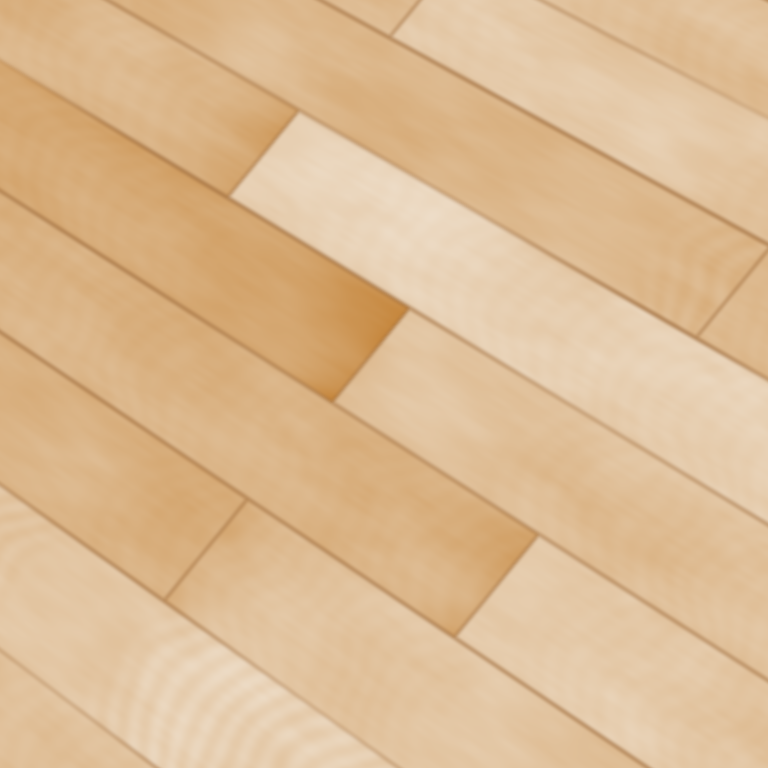
This texture is drawn by a Shadertoy shader. Its source:

```glsl
// Per row of boards: joint position, tone before it, tone after it,
// stain at the joint (positive before, negative after)
const vec4 ROWS[9] = vec4[9](
    vec4(9.0, 0.72, 0.72, 0.0), vec4(0.547, 0.60, 0.88, 0.0),
    vec4(1.267, 0.61, 0.62, 0.0), vec4(0.507, 0.58, 0.97, 0.35),
    vec4(0.862, 0.37, 0.74, 0.50), vec4(1.272, 0.55, 0.86, 0.28),
    vec4(0.855, 0.49, 0.74, -0.30), vec4(9.0, 0.80, 0.80, 0.0),
    vec4(9.0, 0.74, 0.74, 0.0));

float hash(vec2 p) {
    vec3 q = fract(p.xyx * 0.1031);
    q += dot(q, q.yzx + 33.33);
    return fract((q.x + q.y) * q.z);
}

float noise(vec2 p) {
    vec2 i = floor(p), f = fract(p);
    f = f * f * (3.0 - 2.0 * f);
    return mix(mix(hash(i), hash(i + vec2(1, 0)), f.x),
               mix(hash(i + vec2(0, 1)), hash(i + vec2(1, 1)), f.x), f.y);
}

vec3 woodColor(float tone) {
    return mix(vec3(0.79, 0.56, 0.29), vec3(0.91, 0.82, 0.71), tone);
}

vec3 floorColor(vec2 p) {
    // Perspective floor coordinates: across counts boards, along follows them
    float y = 1.0 - p.y;
    float base = (y - 0.59 * p.x) / (1.0 + 0.192 * p.x);
    float across = (base - 0.078) / (0.1613 + 0.0364 * base);
    float along = p.x + 0.82 * y;
    float boardWidth = (0.136 + 0.062 * base) * (1.0 + 0.192 * p.x);

    float row = floor(across), f = across - row;
    vec4 board = ROWS[clamp(int(row) + 4, 0, 8)];
    float past = along - board.x;
    float side = step(0.0, past);
    float seed = 17.0 * (2.0 * row + side) + 200.0;

    // Board tone with mottling and fine lengthwise grain
    float tone = mix(board.y, board.z, side);
    tone += 0.26 * (noise(vec2(along * 5.0, across * 1.6) + seed) - 0.5);
    tone += 0.12 * (noise(vec2(along * 13.0, across * 7.0) + seed) - 0.5);
    tone += 0.07 * (noise(vec2(along * 24.0, across * 26.0) + seed) - 0.5);

    // Arched growth rings, strong on every fifth row
    float warp = 7.0 * noise(vec2(along * 7.0, across * 3.0) + seed);
    float rings = sin(150.0 * along - 24.0 * (f - 0.45) * (f - 0.45) + warp);
    float ringMask = smoothstep(0.2, 0.7, noise(vec2(along * 4.0, seed)));
    tone += rings * ringMask * (mod(row, 5.0) == 3.0 ? 0.065 : 0.018);

    // Stain fading away from the joint
    float stained = board.w > 0.0 ? 1.0 - side : side;
    float patchy = mix(0.6, 1.3, noise(vec2(along * 8.0, across * 3.0)));
    tone -= abs(board.w) * stained * patchy * exp(-abs(past) / 0.085);

    // Soft light near the lower edge
    tone += 0.16 * smoothstep(0.45, 0.0, length(p - vec2(0.45, 0.0)));
    vec3 color = woodColor(tone);

    // Seams between rows, of uneven depth, and joints between board ends
    float seamDistance = min(f, 1.0 - f) * boardWidth;
    float depth = mix(0.15, 0.75, noise(vec2(along * 2.5, floor(across + 0.5) * 7.0)));
    float seam = depth * smoothstep(0.0045, 0.0005, seamDistance);
    float joint = 0.5 * smoothstep(0.004, 0.0005, abs(past) / 1.293);
    return mix(color, vec3(0.62, 0.42, 0.23), max(seam, joint));
}

void mainImage(out vec4 fragColor, in vec2 fragCoord) {
    vec2 p = fragCoord / iResolution.xy;
    vec3 color = vec3(0.0);
    // Average over a small window for soft edges
    for (int i = 0; i < 16; i++) {
        vec2 offset = (vec2(i % 4, i / 4) - 1.5) * 0.0015;
        color += floorColor(p + offset);
    }
    fragColor = vec4(color / 16.0, 1.0);
}
```
